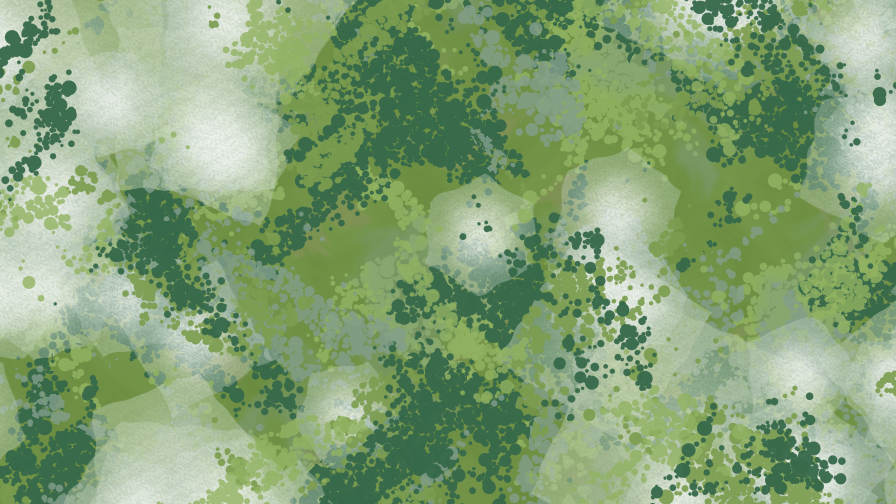
Give the GLSL for this texture, as a WebGL 1 fragment shader.

```glsl
precision highp float;
// Mossy green paint dabs under translucent, paper-grained white patches.
uniform vec2 u_resolution;

vec3 hash3(vec2 cell, float seed) {
  vec3 q = fract(vec3(cell.xyx + seed * 17.3) * vec3(0.1031, 0.103, 0.0973));
  q += dot(q, q.yxz + 33.33);
  return fract((q.xxy + q.yzz) * q.zyx);
}

// Layered, warped sines: broad irregular regions, roughly -0.8 to 0.8.
float drift(vec2 p, float seed) {
  float sum = 0.0, amp = 0.5;
  p = p * 8.0 + seed * vec2(7.3, 3.1);
  for (int i = 0; i < 4; i++) {
    p += 0.6 * sin(p.yx * 1.3 + seed);
    sum += amp * sin(p.x) * cos(p.y);
    p = mat2(1.6, 1.2, -1.2, 1.6) * p;
    amp *= 0.62;
  }
  return sum;
}

// Where the pale patches gather: mostly toward the sides.
float paleZone(vec2 p) {
  float side = abs(p.x / (u_resolution.x / u_resolution.y) - 0.5) * 2.0;
  return drift(p * 0.8, 4.0) + 0.55 * side - 0.22;
}

// Round cellular dabs, kept where the drift rises above a cut.
float dabLayer(vec2 p, float scale, float seed, float cut) {
  vec2 g = p * scale, base = floor(g);
  float edge = -1.0;
  for (int j = -1; j <= 1; j++) {
    for (int i = -1; i <= 1; i++) {
      vec2 cell = base + vec2(float(i), float(j));
      vec3 h = hash3(cell, seed);
      vec2 center = cell + h.xy;
      float chance = fract(h.z * 7.0 + h.x * 3.0) - 0.5;
      float kept = step(cut, drift(center / scale, seed) + 0.5 * chance);
      float reach = mix(0.32, 0.8, h.z) - length(g - center);
      edge = max(edge, mix(-1.0, reach, kept));
    }
  }
  float blur = 0.7 * scale / u_resolution.y;
  return smoothstep(-blur, blur, edge);
}

float dabs(vec2 p, float seed, float cut) {
  return max(dabLayer(p, 52.0, seed, cut), dabLayer(p, 105.0, seed, cut - 0.03));
}

// Ragged polygons; x is the flat cover, y the glow toward each middle.
vec2 patches(vec2 p, float scale, float seed, float cut) {
  vec2 base = floor(p * scale), clear = vec2(1.0);
  vec2 ragged = p + 0.003 * sin(p.yx * 75.0 + 2.0 * sin(p * 43.0));
  for (int j = -1; j <= 1; j++) {
    for (int i = -1; i <= 1; i++) {
      vec2 cell = base + vec2(float(i), float(j));
      vec3 h = hash3(cell, seed);
      vec2 center = (cell + h.xy) / scale;
      vec2 d = ragged * scale - cell - h.xy;
      float sector = 6.28318 / floor(4.0 + 3.0 * h.z);
      float angle = atan(d.y, d.x + 0.0001) + 6.3 * h.x;
      float bend = angle - sector * floor(angle / sector + 0.5);
      float size = mix(0.45, 0.8, fract(h.z * 5.0 + h.y));
      float r = length(d) * cos(bend) / size;
      float soft = 1.5 * scale / u_resolution.y;
      float inside = (1.0 - smoothstep(1.0 - soft, 1.0 + soft, r))
                   * step(cut, paleZone(center) + 0.3 * (h.y - 0.5));
      float glow = 1.0 - smoothstep(0.05, 1.0, length(d) / size);
      clear *= 1.0 - inside * vec2(0.5, 0.8 * glow);
    }
  }
  return 1.0 - clear;
}

void main() {
  vec2 p = gl_FragCoord.xy / u_resolution.y;
  vec3 olive = vec3(0.44, 0.57, 0.27);
  vec3 leaf = vec3(0.57, 0.70, 0.38);
  vec3 pine = vec3(0.21, 0.41, 0.29);
  vec3 mist = vec3(0.51, 0.62, 0.55);
  vec3 sage = vec3(0.72, 0.79, 0.66);
  float pale = smoothstep(-0.1, 0.4, paleZone(p));

  // Ground: olive with soft washes and ragged dabs
  vec3 color = olive + 0.025 * drift(p * 2.0, 9.0);
  color = mix(color, vec3(0.53, 0.57, 0.36), 0.6 * smoothstep(0.35, 0.6, drift(p * 1.5, 6.0)));
  color = mix(color, leaf, 0.85 * dabs(p, 1.0, 0.38));
  color = mix(color, mist, 0.4 * smoothstep(0.1, 0.5, drift(p, 7.0)));
  color = mix(color, pine, 0.95 * dabs(p, 2.0, 0.2 + 0.15 * pale));
  color = mix(color, mist, 0.8 * dabs(p, 3.0, 0.55 - 0.4 * pale));

  // Paper grain: small embossed strokes
  vec2 q = p * 520.0 + 2.2 * sin(p.yx * 170.0 + 1.5 * sin(p * 97.0));
  float grain = sin(q.x * 0.7 + 1.4 * sin(q.y * 0.6)) * sin(q.y + 0.5 * q.x);

  // Veils: broad sage sheets, then smaller white patches
  vec2 sheet = patches(p, 3.2, 11.0, 0.12);
  vec2 spot = patches(p, 5.6, 12.0, 0.22);
  color = mix(color, sage + 0.03 * grain, sheet.x);
  color = mix(color, vec3(0.76, 0.82, 0.76) + 0.05 * grain, 0.75 * spot.x);
  float light = 1.0 - (1.0 - spot.y) * (1.0 - 0.4 * sheet.y);
  color = mix(color, vec3(0.94, 0.955, 0.94), light * (0.88 + 0.16 * grain));

  // Fresh clusters over the veils
  color = mix(color, mix(olive, leaf, 0.35), 0.92 * dabs(p, 5.0, 0.48));
  color = mix(color, leaf, 0.8 * dabs(p, 13.0, 0.6));
  color = mix(color, pine, 0.95 * dabs(p, 8.0, 0.57));

  gl_FragColor = vec4(clamp(color, 0.0, 1.0), 1.0);
}
```
